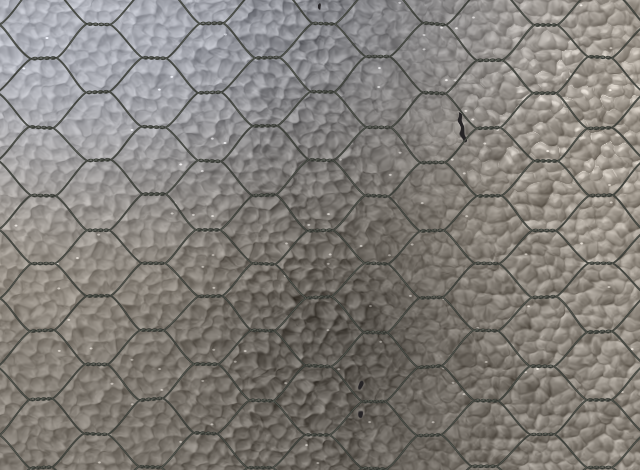
Reproduce this texture procedurally as a WebGL 1 fragment shader.

```glsl
precision highp float;
uniform vec2 u_resolution;

// Lengths are fractions of the canvas height, y runs downward
#define CELL vec2(0.2375, 0.1452)
#define ORIGIN vec2(0.0912, 0.1246)
#define TWIST_HALF 0.108
#define BEND 0.35
#define WIRE_RADIUS 0.0019
#define PEBBLES 35.0
#define WARM vec3(0.625, 0.595, 0.555)
#define COOL vec3(0.63, 0.64, 0.675)
#define WIRE_DARK vec3(0.20, 0.21, 0.19)
#define WIRE_LIGHT vec3(0.46, 0.48, 0.44)
#define DEBRIS vec3(0.15, 0.14, 0.15)

float hash(vec2 p) {
  vec3 q = fract(vec3(p.xyx) * 0.1031);
  q += dot(q, q.yzx + 33.33);
  return fract((q.x + q.y) * q.z);
}

vec2 hash2(vec2 p) {
  return vec2(hash(p), hash(p + 71.7));
}

float noise(vec2 p) {
  vec2 i = floor(p), f = fract(p);
  f = f * f * (3.0 - 2.0 * f);
  return mix(mix(hash(i), hash(i + vec2(1.0, 0.0)), f.x),
             mix(hash(i + vec2(0.0, 1.0)), hash(i + 1.0), f.x), f.y);
}

// Staggered pebbles: xy = blended offset from centre, z = gap to rim, w = blended id
vec4 pebble(vec2 p) {
  vec2 cell = floor(p);
  vec4 sum = vec4(0.0);
  float nearest = 9.0, second = 9.0;
  for (int j = -1; j <= 1; j++) {
    for (int i = -1; i <= 1; i++) {
      vec2 c = cell + vec2(float(i), float(j));
      vec2 d = p - c - 0.5 - 0.5 * (hash2(c) - 0.5);
      d.x -= 0.5 * mod(c.y, 2.0) - 0.25;
      float r = length(d);
      float weight = exp(-11.0 * r * r);
      sum += weight * vec4(d, hash(c + 19.3), 1.0);
      second = min(second, max(nearest, r));
      nearest = min(nearest, r);
    }
  }
  return vec4(sum.xy / sum.w, second - nearest, sum.z / sum.w);
}

// Tiny bright points scattered on a jittered grid
float sparkle(vec2 p) {
  vec2 c = floor(p);
  vec2 d = fract(p) - 0.5 - 0.5 * (hash2(c + 5.1) - 0.5);
  return step(0.965, hash(c + 3.7)) * smoothstep(0.17, 0.04, length(d * vec2(0.8, 1.1)));
}

// Broad light: cool upper left, warm right, dim lower centre
vec3 backlight(vec2 uv) {
  float cool = 1.0 - smoothstep(0.2, 0.95, length((uv - vec2(0.15, -0.05)) * vec2(1.0, 1.35)));
  vec2 d = (uv - vec2(0.54, 0.72)) / vec2(0.28, 0.50);
  vec3 light = mix(WARM, COOL, cool);
  light *= 1.0 - 0.31 * exp(-dot(d, d));
  light *= 1.0 - 0.20 * smoothstep(0.4, 1.0, uv.y) * (1.0 - 0.6 * uv.x);
  light *= 1.0 - 0.13 * exp(-pow((uv.x - 0.55) / 0.18, 2.0)) * (1.0 - uv.y);
  light *= 0.97 + 0.06 * noise(uv * 7.0);
  return light + 0.07 * smoothstep(0.55, 0.0, length(uv));
}

// Hammered glass: soft dished pebbles, faint rims, grain and glints
vec3 glass(vec2 p, vec2 uv) {
  vec2 q = p * PEBBLES * vec2(1.0, 1.1);
  q += 0.5 * (vec2(noise(q * 0.8), noise(q * 0.8 + 40.0)) - 0.5);
  q += 0.22 * (vec2(noise(q * 2.6), noise(q * 2.6 + 17.0)) - 0.5);
  vec4 cell = pebble(q);
  float right = smoothstep(0.45, 0.85, uv.x);
  float contrast = 0.70 + 0.30 * smoothstep(0.15, 0.55, uv.x);
  vec2 toLight = mix(vec2(0.70, 0.70), vec2(-0.50, -0.85), right);
  float tone = 0.25 * dot(cell.xy, toLight);
  tone += 0.018 - 0.065 * (1.0 - smoothstep(0.0, 0.38, cell.z));
  tone += 0.06 * (cell.w - 0.5);
  tone += 0.11 * (noise(q * 2.3 + 8.0) - 0.5) + 0.08 * (noise(q * 5.0) - 0.5);
  vec3 color = backlight(uv) + contrast * tone;

  vec2 bright = (uv - vec2(0.90, 0.25)) / vec2(0.17, 0.22);
  float glint = smoothstep(0.30, 0.06, length((cell.xy + vec2(0.10, 0.16)) * vec2(0.8, 1.2)));
  color += 0.19 * glint * smoothstep(0.3, 0.8, cell.w) * exp(-dot(bright, bright));
  return color + 0.28 * sparkle(p * 45.0);
}

// A ragged scar and a few small flecks of dirt
float debris(vec2 p, float aa) {
  vec2 rough = 0.012 * (vec2(noise(p * 70.0), noise(p * 70.0 + 9.0)) - 0.5);
  vec2 d = p - vec2(0.982, 0.272) + rough;
  d.x -= 0.2 * d.y;
  float dist = length(vec2(d.x, max(abs(d.y) - 0.030, 0.0))) - 0.0042;
  for (int i = 0; i < 3; i++) {
    float k = float(i), low = min(k, 1.0);
    vec2 c = vec2(0.68 + 0.088 * low, 0.014 + 0.806 * low + 0.06 * max(k - 1.0, 0.0));
    dist = min(dist, length((p - c + 0.6 * rough) * vec2(1.0, 0.6)) - 0.0045);
  }
  return 1.0 - smoothstep(-aa, aa, dist);
}

// Hexagonal netting: rgb = wire colour, a = coverage
vec4 netting(vec2 p, vec2 uv, float aa) {
  vec2 sway = 0.009 * (vec2(noise(p * 8.0), noise(p * 8.0 + 31.0)) - 0.5);
  sway.x += 0.016 * (p.y - 0.3) * sin(3.1 * uv.x);
  vec2 g = (p - ORIGIN + sway) / CELL;
  vec2 f = abs(fract(g + 0.5) - 0.5);

  // One curve per folded quarter cell: twist, slanted wire, twist
  float run = 0.5 - 2.0 * TWIST_HALF;
  float t = clamp((f.x - TWIST_HALF) / run, 0.0, 1.0);
  float slanted = step(0.001, t) * step(t, 0.999);
  float height = 0.5 * mix(t, t * t * (3.0 - 2.0 * t), BEND);
  float slope = slanted * mix(1.0, 6.0 * t * (1.0 - t), BEND) * 0.5 * CELL.y / (run * CELL.x);
  float dist = abs(f.y - height) * CELL.y / sqrt(1.0 + slope * slope);

  // Two strands wound around each other
  vec2 local = (f.x < 0.25 ? fract(g + 0.5) - 0.5 : fract(g) - 0.5) * CELL;
  float strands = abs(abs(local.y) - abs(0.0020 * sin(260.0 * local.x)));
  dist = mix(strands, dist, slanted);
  float winding = 0.5 + 0.5 * sin(520.0 * local.x + 900.0 * local.y);
  float shine = mix(winding, 0.35 + 0.5 * noise(p * 25.0), slanted);
  shine *= 1.0 - smoothstep(0.0, WIRE_RADIUS, dist);
  float cover = 1.0 - smoothstep(WIRE_RADIUS - aa, WIRE_RADIUS + aa, dist);
  return vec4(mix(WIRE_DARK, WIRE_LIGHT, 0.6 * shine), cover);
}

void main() {
  vec2 p = vec2(gl_FragCoord.x, u_resolution.y - gl_FragCoord.y) / u_resolution.y;
  vec2 uv = vec2(p.x * u_resolution.y / u_resolution.x, p.y);
  float aa = 0.7 / u_resolution.y;
  vec3 color = mix(glass(p, uv), DEBRIS, debris(p, aa));
  vec4 wire = netting(p, uv, aa);
  gl_FragColor = vec4(mix(color, wire.rgb, wire.a), 1.0);
}
```
